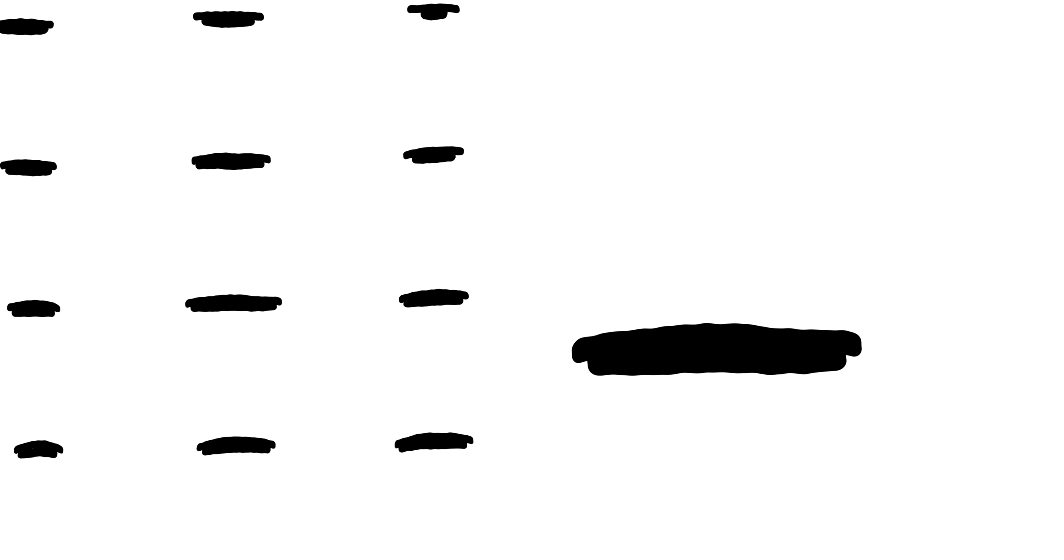
Left: the whole. Right: its middle third, enlarged.
Reproduce this pattern procedurally as a Shadertoy shader.

```glsl
// Sparse grid of ink dashes, three across and four up, black on white.
// Each dash joins a long arched stroke to a shorter one below it; length,
// tilt and arch drift across the grid, and gradient noise roughens the edges.

const float UNITS = 768.0;          // design units per canvas height
const int COLUMNS = 3;
const int ROWS = 4;
const vec3 PAPER = vec3(1.0);
const vec3 INK = vec3(0.0);

vec2 hashGradient(vec2 cell) {
    vec2 h = vec2(dot(cell, vec2(127.1, 311.7)), dot(cell, vec2(269.5, 183.3)));
    return 2.0 * fract(sin(h) * 43758.5) - 1.0;
}

float gradientNoise(vec2 p) {
    vec2 i = floor(p), f = p - i;
    vec2 w = f * f * f * (f * (f * 6.0 - 15.0) + 10.0);
    vec2 e = vec2(0.0, 1.0);
    float low = mix(dot(hashGradient(i), f),
                    dot(hashGradient(i + e.yx), f - e.yx), w.x);
    float high = mix(dot(hashGradient(i + e.xy), f - e.xy),
                     dot(hashGradient(i + e.yy), f - e.yy), w.x);
    return mix(low, high, w.y);
}

float roundedBox(vec2 p, vec2 halfSize, float radius) {
    vec2 d = abs(p) - halfSize + radius;
    return length(max(d, 0.0)) + min(max(d.x, d.y), 0.0) - radius;
}

// Bar whose middle is lifted by "arch" relative to its ends.
float archedBar(vec2 p, vec2 halfSize, float radius, float arch) {
    float u = clamp(p.x / halfSize.x, -1.0, 1.0);
    p.y -= arch * (1.0 - u * u);
    return roundedBox(p, halfSize, radius);
}

// Grid drift: columns climb to the right, rows lean as they go up.
vec2 dashCenter(float c, float r) {
    return vec2(53.0 + 271.0 * c + r * (3.4 * c - 7.0),
                150.0 + 194.7 * r + c * (5.5 + 1.7 * r));
}

// Middle column bulges in its inner rows; outer columns change steadily.
float dashHalfLength(float c, float r) {
    float steady = 34.0 + c * (30.0 - 10.0 * c) + r * (2.5 - 4.3 * c);
    float bulge = 4.5 * r * (3.0 - r) + 5.8 * sin(2.0944 * r);
    return steady + c * (2.0 - c) * bulge;
}

float dash(vec2 p, float c, float r) {
    float halfLength = dashHalfLength(c, r);
    float seed = 7.3 * c + 3.7 * r + 0.4;

    // Tilt and slow waviness of the whole dash
    float tilt = (2.0 * c - 1.0) * min(1.0, 3.0 - r);
    p.y -= tilt * p.x / halfLength;
    p.y += 2.5 * gradientNoise(vec2(p.x / 38.0, seed));

    // Long upper stroke
    float upper = archedBar(p, vec2(halfLength, 5.5), 4.5, 8.0 - 2.0 * r);

    // Shorter lower stroke, shrinking towards the upper right
    float inset = 7.0 + 5.0 * max(0.0, c + r - 3.0);
    float shift = 4.0 * gradientNoise(vec2(seed, 0.5));
    vec2 lowerSize = vec2(halfLength - inset, 6.5);
    float lower = archedBar(p - vec2(shift, -4.5), lowerSize, 5.0, 2.0 - 2.0 * r);

    // Fine edge roughness
    return min(upper, lower) + 1.3 * gradientNoise(p / 8.0 + seed);
}

void mainImage(out vec4 fragColor, in vec2 fragCoord) {
    float pixel = UNITS / iResolution.y;
    vec2 p = fragCoord * pixel;

    float nearest = UNITS;
    for (int row = 0; row < ROWS; row++) {
        for (int column = 0; column < COLUMNS; column++) {
            float c = float(column), r = float(row);
            nearest = min(nearest, dash(p - dashCenter(c, r), c, r));
        }
    }

    float coverage = 1.0 - smoothstep(-0.5 * pixel, 0.5 * pixel, nearest);
    fragColor = vec4(mix(PAPER, INK, coverage), 1.0);
}
```
